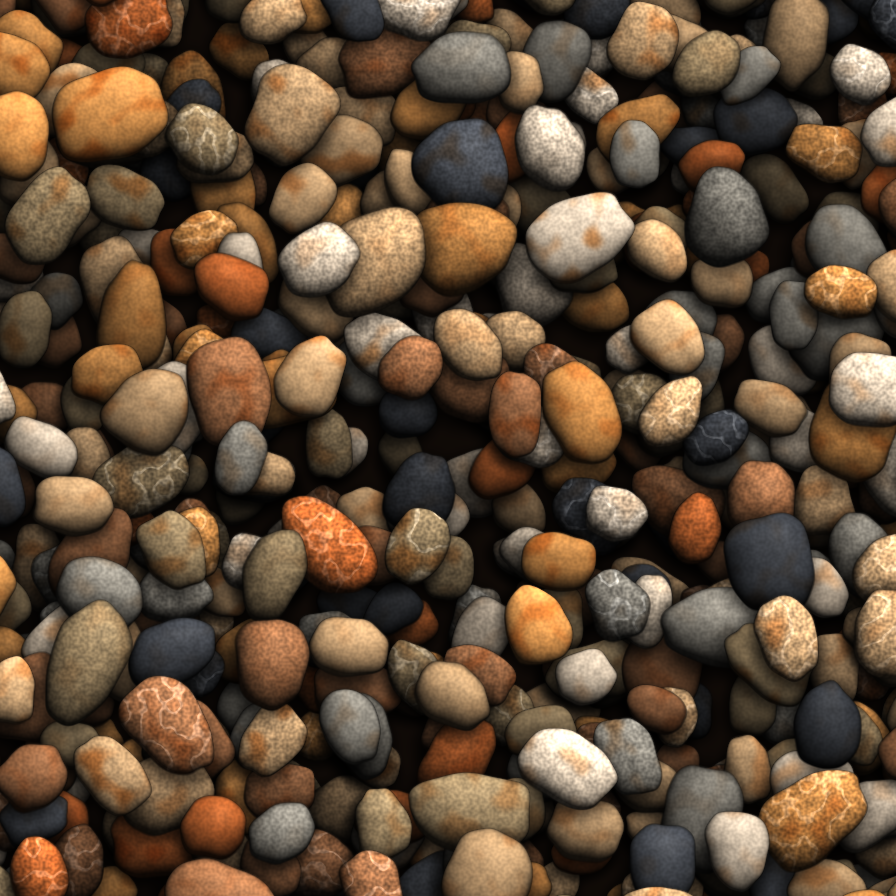
Give the GLSL for this texture, as a three.js fragment shader.

```glsl
// Draws a bed of smooth, sunlit beach pebbles piled in overlapping layers.
varying vec2 vUv;

#define LAYERS 4
#define CELLS 12.6
#define CELLS_STEP 0.8
#define JITTER 0.25
#define EDGE_BLUR 0.0016
#define SHADOW_SHIFT 0.011
#define SHADOW_DEPTH 0.72
#define LIGHT_GAIN 1.2
#define AMBIENT 0.12
#define GRAIN 0.20
#define LIGHT_DIR vec3(0.25, 0.60, 0.76)
#define GAP_COLOR vec3(0.06, 0.038, 0.025)

vec4 hash4(vec2 p) {
  vec4 q = fract(p.xyxy * vec4(0.1031, 0.1030, 0.0973, 0.1099));
  q += dot(q, q.wzxy + 33.33);
  return fract((q.xxyz + q.yzzw) * q.zywx);
}

mat2 rotation(float angle) {
  float c = cos(angle), s = sin(angle);
  return mat2(c, s, -s, c);
}

float cornerSlope(vec2 cell, vec2 offset) {
  float angle = 6.2832 * hash4(cell).x;
  return dot(vec2(cos(angle), sin(angle)), offset);
}

float gradientNoise(vec2 p) {
  vec2 i = floor(p), f = fract(p);
  vec2 w = f * f * f * (f * (f * 6.0 - 15.0) + 10.0);
  vec2 e = vec2(1.0, 0.0);
  float low = mix(cornerSlope(i, f), cornerSlope(i + e, f - e), w.x);
  float high = mix(cornerSlope(i + e.yx, f - e.yx), cornerSlope(i + e.xx, f - e.xx), w.x);
  return mix(low, high, w.y);
}

// Mineral colour chosen by a random pick, in shares of the whole bed
vec3 mineral(float pick) {
  vec3 slate = vec3(0.23, 0.24, 0.26), grey = vec3(0.52, 0.50, 0.46);
  vec3 olive = vec3(0.53, 0.45, 0.33), brown = vec3(0.57, 0.38, 0.25);
  vec3 rust = vec3(0.70, 0.37, 0.18), ochre = vec3(0.82, 0.56, 0.30);
  vec3 tan_ = vec3(0.76, 0.61, 0.44), cream = vec3(0.90, 0.82, 0.72);
  vec3 color = mix(slate, grey, step(0.08, pick));
  color = mix(color, olive, step(0.21, pick));
  color = mix(color, brown, step(0.36, pick));
  color = mix(color, rust, step(0.51, pick));
  color = mix(color, ochre, step(0.59, pick));
  color = mix(color, tan_, step(0.72, pick));
  return mix(color, cream, step(0.90, pick));
}

// Mottled patches, fine grain and a few pale veins
vec3 stoneSurface(vec2 d, vec4 look, vec2 seed) {
  vec3 color = mineral(look.x) * mix(0.85, 1.15, look.y);
  float patches = gradientNoise(d * 32.0 + seed * 9.0);
  float mottle = gradientNoise(d * 95.0 + seed * 5.0);
  float grain = gradientNoise(d * 260.0 + seed * 3.0);
  vec3 stain = color * vec3(0.88, 0.68, 0.48);
  color = mix(color, stain, look.z * smoothstep(0.0, 0.45, patches));
  float vein = 1.0 - smoothstep(0.02, 0.10, abs(patches + 0.2 * mottle));
  color += 0.16 * vein * step(0.85, look.w);
  float roughness = GRAIN * mix(0.6, 1.8, look.w * look.w);
  return color * (1.0 + roughness * (mottle + 1.2 * grain));
}

// Paints one pebble and its cast shadow over the colour below
vec3 paintPebble(vec3 below, vec2 d, float cellSize, float level, vec2 seed) {
  vec4 form = hash4(seed + 17.0), look = hash4(seed + 71.0);
  float size = cellSize * mix(0.35, 0.54, form.x * form.x);
  vec2 axes = size * vec2(mix(1.02, 1.34, form.y), mix(0.78, 0.98, form.z));
  mat2 turn = rotation(6.2832 * form.w);
  vec3 light = normalize(LIGHT_DIR);

  vec2 shade = ((d + light.xy * SHADOW_SHIFT) * turn) / axes;
  float shadow = 1.0 - smoothstep(0.72, 1.45, length(shade));
  below *= 1.0 - SHADOW_DEPTH * shadow;

  // Tapered, slightly lumpy superellipse: radius is 1 on the outline
  vec2 u = (d * turn) / axes;
  if (dot(u, u) > 2.2) return below;
  u.y *= 1.0 + (look.y - 0.5) * 0.42 * u.x;
  u += 0.17 * vec2(gradientNoise(u * 1.2 + seed * 3.7), gradientNoise(u * 1.2 - seed * 2.3));
  float power = mix(2.0, 2.7, look.z);
  vec2 bulge = pow(abs(u) + 0.0001, vec2(power));
  float radius = pow(bulge.x + bulge.y, 1.0 / power);
  float outside = (radius - 1.0) * length(d) / max(radius, 0.001);
  float cover = 1.0 - smoothstep(-EDGE_BLUR, EDGE_BLUR, outside);
  if (cover <= 0.0) return below;

  // Domed normal, sunlight, rim darkening and a faint sheen
  float height = pow(max(1.0 - pow(radius, power), 0.0), 1.0 / power);
  vec2 slope = turn * (sign(u) * pow(abs(u) + 0.0001, vec2(power - 1.0)) / axes);
  vec3 normal = normalize(vec3(slope, height / (0.78 * axes.y) + 0.001));
  float sun = max(dot(normal, light), 0.0);
  float rim = mix(0.55, 1.0, smoothstep(0.0, 0.55, height));
  float sheen = pow(max(dot(normal, normalize(light + vec3(0.0, 0.0, 1.0))), 0.0), 24.0);
  vec3 color = stoneSurface(d, look, seed) * (AMBIENT + LIGHT_GAIN * pow(sun, 1.25)) * rim;
  color += 0.05 * sheen * vec3(1.0, 0.94, 0.85);
  return mix(below, color * mix(0.5, 1.0, level), cover);
}

void main() {
  vec3 color = GAP_COLOR;
  for (int k = 0; k < LAYERS; k++) {
    float layer = float(k), level = layer / float(LAYERS - 1);
    float cells = CELLS - CELLS_STEP * layer;
    mat2 turn = rotation(0.3 + 0.9 * layer);
    vec2 grid = turn * vUv * cells + 40.0 + 7.3 * layer;
    for (int j = -1; j <= 1; j++) for (int i = -1; i <= 1; i++) {
      vec2 cell = floor(grid) + vec2(float(i), float(j));
      vec2 seed = cell + 113.0 * layer;
      vec4 place = hash4(seed);
      if (place.z > mix(1.0, 0.72, level)) continue;
      vec2 center = cell + 0.5 + JITTER * (2.0 * place.xy - 1.0);
      vec2 d = ((grid - center) * turn) / cells;
      color = paintPebble(color, d, 1.0 / cells, level, seed);
    }
  }
  gl_FragColor = vec4(clamp(color, 0.0, 1.0), 1.0);
}
```
